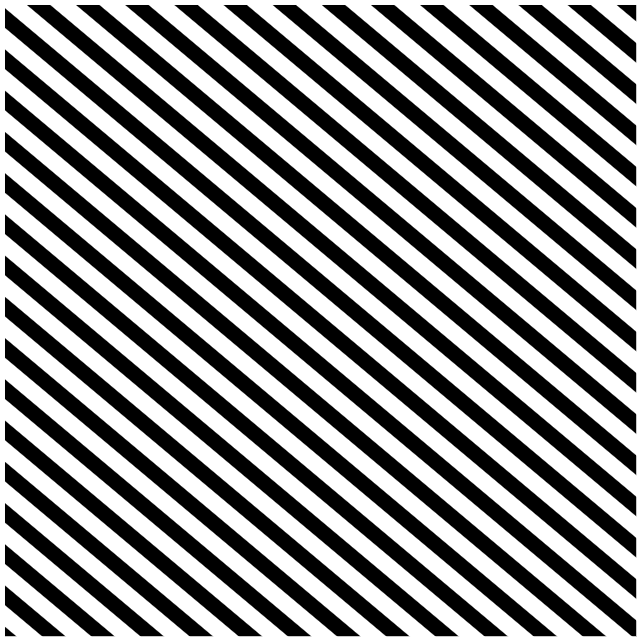
Write a WebGL 1 fragment shader that draws this pattern.

```glsl
precision highp float;

uniform vec2 u_resolution;

const vec3 PAPER = vec3(1.0);
const vec3 INK = vec3(0.0);
const float STRIPE_ANGLE = 40.0;     // degrees below horizontal
const float STRIPE_PERIOD = 0.04936; // measured across the stripes
const float INK_SHARE = 0.476;       // inked part of each period
const float STRIPE_CENTRE = 0.7495;  // offset of one stripe's centre line
const vec2 PANEL_MIN = vec2(0.0078, 0.0059);
const vec2 PANEL_MAX = vec2(0.9941, 0.9922);
const float EDGE_PIXELS = 1.1;       // width of the smoothed edge

// Signed distance to the nearest stripe, negative inside the ink
float stripeDistance(vec2 p) {
  float angle = radians(STRIPE_ANGLE);
  float across = dot(p, vec2(sin(angle), cos(angle))) - STRIPE_CENTRE;
  float fromCentre = abs(fract(across / STRIPE_PERIOD + 0.5) - 0.5);
  return (fromCentre - 0.5 * INK_SHARE) * STRIPE_PERIOD;
}

// Signed distance to the striped panel, negative inside
float panelDistance(vec2 p) {
  vec2 outside = max(PANEL_MIN - p, p - PANEL_MAX);
  return max(outside.x, outside.y);
}

float coverage(float distance, float edgeWidth) {
  return clamp(0.5 - distance / edgeWidth, 0.0, 1.0);
}

void main() {
  vec2 p = gl_FragCoord.xy / u_resolution;
  float pixel = 1.0 / min(u_resolution.x, u_resolution.y);

  // Stripes clipped by the plain margin
  float ink = coverage(stripeDistance(p), EDGE_PIXELS * pixel)
            * coverage(panelDistance(p), pixel);

  gl_FragColor = vec4(mix(PAPER, INK, ink), 1.0);
}
```
